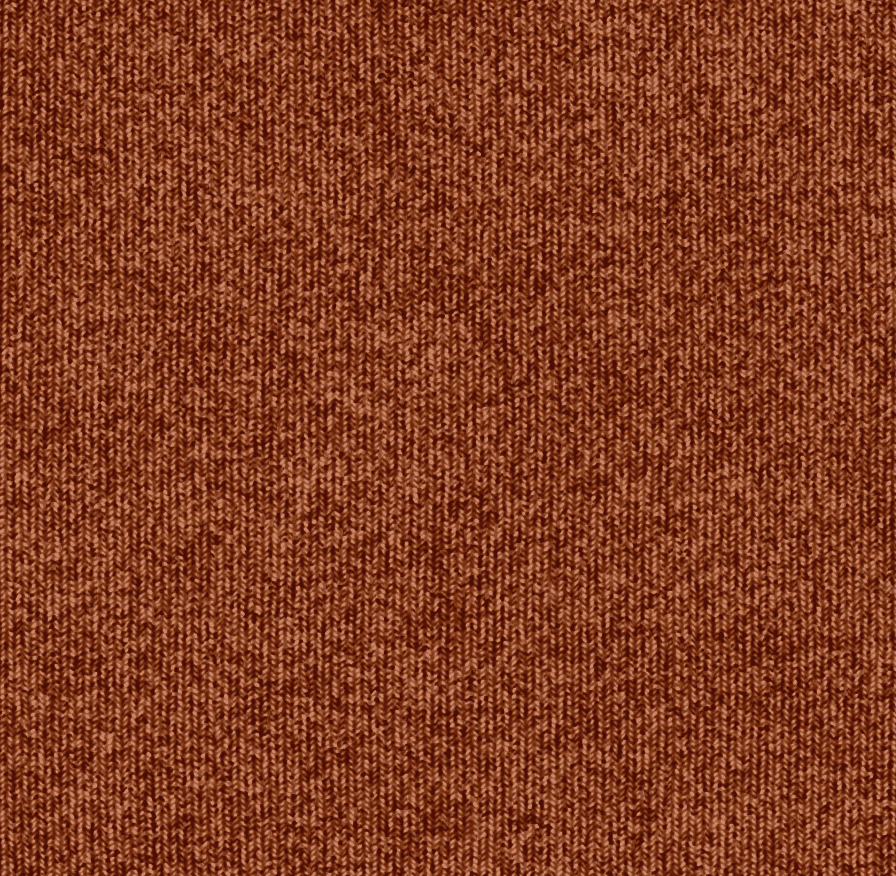
This texture is drawn by a Shadertoy shader. Its source:

```glsl
const float TAU = 6.2831853;
const float RIBS = 113.0;         // knit columns per canvas height
const float ROWS = 158.0;         // stitches per canvas height
const float GRAINS = 225.0;       // fibre glints per canvas height
const float SLANT = 0.30;         // rise of a stitch across its column
const float RIB_DEPTH = 0.85;
const float STITCH_DEPTH = 0.75;
const float GRAIN_DEPTH = 1.45;
const float PATCH_DEPTH = 0.22;
const float CONTRAST = 1.75;

const vec3 SHADOW = vec3(0.29, 0.05, 0.02);
const vec3 UMBER  = vec3(0.41, 0.13, 0.04);
const vec3 RUST   = vec3(0.50, 0.22, 0.08);
const vec3 CLAY   = vec3(0.55, 0.29, 0.19);
const vec3 COPPER = vec3(0.65, 0.36, 0.22);
const vec3 GLINT  = vec3(0.79, 0.52, 0.40);

vec3 hash3(vec2 p) {
    vec3 q = fract(vec3(p.xyx) * vec3(0.1031, 0.1030, 0.0973));
    q += dot(q, q.yxz + 33.33);
    return fract((q.xxy + q.yzz) * q.zyx);
}

// Soft cellular noise: nearby cells blend by distance, result in -1..1
float cellular(vec2 p) {
    vec2 cell = floor(p);
    float total = 0.0, weight = 0.0;
    for (int j = -1; j <= 1; j++)
    for (int i = -1; i <= 1; i++) {
        vec2 id = cell + vec2(i, j);
        vec3 rnd = hash3(id);
        vec2 d = p - id - rnd.xy;
        float w = exp(-7.0 * dot(d, d));
        total += w * (2.0 * rnd.z - 1.0);
        weight += w;
    }
    return total / weight;
}

// Slow bending of the cloth
vec2 drape(vec2 p) {
    return vec2(
        0.0020 * sin(5.0 * p.y + 2.0 * p.x) + 0.0008 * sin(17.0 * p.y - 6.0 * p.x),
        0.0050 * sin(4.0 * p.x + 1.3) + 0.0016 * sin(13.0 * p.x + 5.0 * p.y));
}

// Vertical ribs filled with slanted stitches
float knit(vec2 p) {
    float x = p.x * RIBS;
    float column = floor(x);
    float across = fract(x) - 0.5;
    float rib = cos(TAU * across);
    float side = mod(column, 2.0) * 2.0 - 1.0;
    float phase = p.y * ROWS + side * SLANT * sin(TAU * 0.5 * across)
                + 0.25 * side + 0.12 * cellular(p * vec2(RIBS, 24.0));
    float stitch = cos(TAU * phase) * (0.55 + 0.45 * rib);
    return RIB_DEPTH * rib + STITCH_DEPTH * 1.3 * stitch;
}

// Broad worn areas and faint streaks along the rows
float patches(vec2 p) {
    return 0.6 * cellular(p * 7.0) + 0.6 * cellular(p * 19.0 + 40.0)
         + 0.5 * cellular(p * vec2(9.0, 60.0) + 80.0);
}

vec3 dye(float t) {
    vec3 c = mix(SHADOW, UMBER, smoothstep(0.03, 0.20, t));
    c = mix(c, RUST, smoothstep(0.24, 0.46, t));
    c = mix(c, CLAY, smoothstep(0.53, 0.66, t));
    c = mix(c, COPPER, smoothstep(0.70, 0.82, t));
    return mix(c, GLINT, smoothstep(0.86, 0.96, t));
}

void mainImage(out vec4 fragColor, in vec2 fragCoord) {
    vec2 p = fragCoord / iResolution.y;
    vec2 cloth = p + drape(p);

    float grain = cellular(cloth * GRAINS);
    float relief = knit(cloth) + GRAIN_DEPTH * grain + PATCH_DEPTH * patches(p);

    // Logistic curve spreads the relief evenly over the dye tones
    float tone = 1.0 / (1.0 + exp(-CONTRAST * relief));
    fragColor = vec4(dye(tone), 1.0);
}
```
